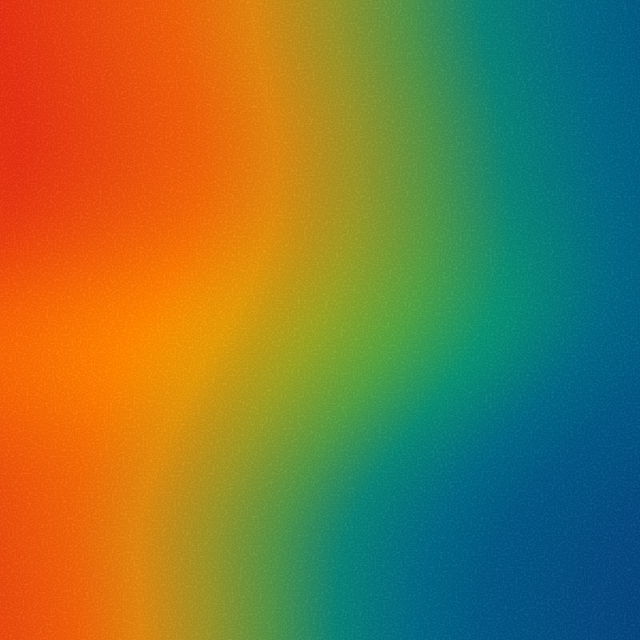
A WebGL 1 fragment shader for this background:

```glsl
precision highp float;
uniform vec2 u_resolution;

vec2 hash2(vec2 p) {
  vec3 q = fract(vec3(p.xyx) * vec3(0.1031, 0.1030, 0.0973));
  q += dot(q, q.yzx + 33.33);
  return fract((q.xx + q.yz) * q.zy);
}

// Distance to the nearest scattered point
float cellular(vec2 p) {
  vec2 cell = floor(p);
  float nearest = 2.0;
  for (int j = -1; j <= 1; j++) {
    for (int i = -1; i <= 1; i++) {
      vec2 neighbour = cell + vec2(float(i), float(j));
      nearest = min(nearest, distance(p, neighbour + hash2(neighbour)));
    }
  }
  return nearest;
}

float ramp(float from, float to, float s) {
  return clamp((s - from) / (to - from), 0.0, 1.0);
}

// Spectrum from red to navy, with olive at zero
vec3 spectrum(float s) {
  vec3 color = vec3(0.89, 0.19, 0.08);
  color = mix(color, vec3(0.93, 0.38, 0.04), ramp(-0.52, -0.24, s));
  color = mix(color, vec3(0.87, 0.52, 0.06), ramp(-0.24, -0.125, s));
  color = mix(color, vec3(0.60, 0.58, 0.16), ramp(-0.125, 0.0, s));
  color = mix(color, vec3(0.32, 0.58, 0.28), ramp(0.0, 0.115, s));
  color = mix(color, vec3(0.04, 0.51, 0.47), ramp(0.115, 0.235, s));
  color = mix(color, vec3(0.01, 0.41, 0.53), ramp(0.235, 0.385, s));
  color = mix(color, vec3(0.01, 0.35, 0.52), ramp(0.385, 0.5, s));
  return mix(color, vec3(0.03, 0.27, 0.50), ramp(0.5, 0.8, s));
}

void main() {
  vec2 uv = gl_FragCoord.xy / u_resolution;

  // Bend and stretch the spectrum along the height
  float bend = 0.325 + 0.23 * smoothstep(0.12, 0.68, uv.y)
             - 0.035 * smoothstep(0.75, 1.0, uv.y);
  float fromMiddle = (uv.y - 0.47) / 0.17;
  float band = exp(-fromMiddle * fromMiddle);
  float spread = mix(0.85, 1.0, smoothstep(0.0, 0.4, uv.y)) + 0.14 * band;
  float s = (uv.x - bend) / spread;
  vec3 color = spectrum(s);

  // Bright middle band: warm on the left, green in the centre
  vec3 glow = mix(vec3(0.06, 0.14, -0.04), vec3(0.0, 0.06, -0.02),
                  smoothstep(-0.25, -0.05, s));
  color += glow * band * (1.0 - smoothstep(0.22, 0.42, s));

  // Fine grain
  color += 0.07 * (cellular(uv * 300.0) - 0.43);
  gl_FragColor = vec4(clamp(color, 0.0, 1.0), 1.0);
}
```
